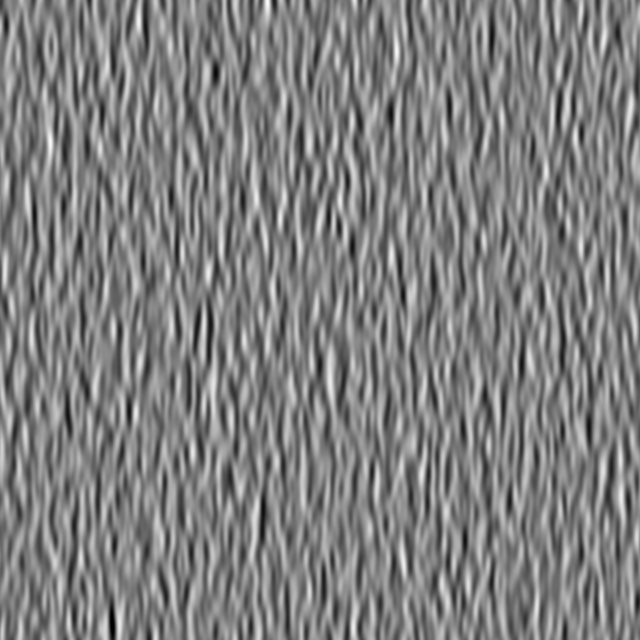
Give the GLSL for this texture, as a three.js fragment shader.

```glsl
// Grey embossed grain: fine, nearly vertical streaks lit from one side.
// Random weights on a stretched lattice are blurred by a Gaussian whose
// sideways slope gives each grain a bright flank and a dark flank.

varying vec2 vUv;

const vec2 GRAIN_SIZE = vec2(0.0043, 0.0140); // Gaussian radius, canvas units
const float MID_GREY = 0.502;
const float RELIEF = 0.186;

// Random weight from -1 to 1 for a lattice point
float signedHash(vec2 cell) {
  vec3 q = fract(vec3(cell.xyx) * vec3(0.1031, 0.1030, 0.0973));
  q += dot(q, q.yzx + 33.33);
  return fract((q.x + q.y) * q.z) * 2.0 - 1.0;
}

// Sideways slope of a unit Gaussian bump
float slopeKernel(vec2 offset) {
  return offset.x * exp(-0.5 * dot(offset, offset));
}

// Slope of the blurred noise, summed over the nearby lattice points
float embossedNoise(vec2 p) {
  vec2 nearest = floor(p + 0.5);
  float slope = 0.0;
  for (int j = -3; j <= 3; j++) {
    for (int i = -4; i <= 4; i++) {
      vec2 cell = nearest + vec2(float(i), float(j));
      slope += signedHash(cell + 17.0) * slopeKernel(p - cell);
    }
  }
  return slope;
}

void main() {
  float grey = MID_GREY + RELIEF * embossedNoise(vUv / GRAIN_SIZE);
  gl_FragColor = vec4(vec3(clamp(grey, 0.0, 1.0)), 1.0);
}
```
